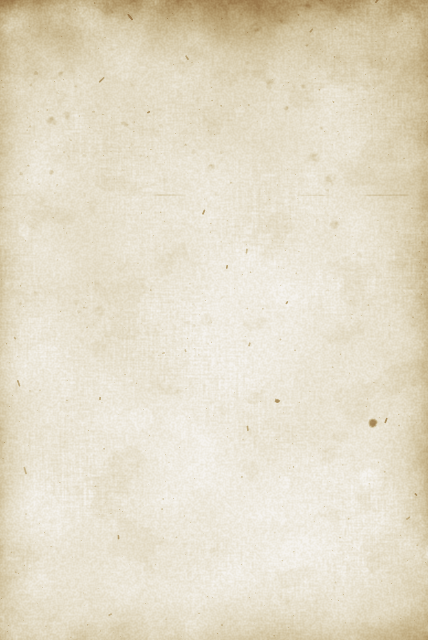
Reproduce this texture procedurally as a Shadertoy shader.

```glsl
const vec3 PAPER = vec3(0.93, 0.91, 0.86);
const vec3 STAIN_ABSORB = vec3(1.0, 1.35, 2.35);
const float BLUE_RECOVERY = 1.9;      // deep stains turn brown, not orange
const float BASE_TONE = 0.001;
const float UPPER_WASH = 0.020;
const float CLOUD_TONE = 0.034;
const float BLOTCH_TONE = 0.018;
const float GRAIN_TONE = 0.034;
const float WEAVE_TONE = 0.016;
const float FOXING_TONE = 0.085;
const float FLECK_TONE = 0.11;
const float FIBRE_TONE = 0.24;
const vec4 EDGE_TONE = vec4(0.085, 0.125, 0.075, 0.21);     // left, right, bottom, top
const vec4 EDGE_REACH = vec4(0.026, 0.034, 0.040, 0.054);
const float CREASE_HEIGHT = 0.695;
const vec3 LARGE_SPOT = vec3(0.583, 0.339, 0.0085);         // x, y, radius
const vec3 SMALL_SPOT = vec3(0.433, 0.374, 0.0045);

vec2 hash2(vec2 cell) {
    uvec2 v = uvec2(ivec2(cell) + 32768);
    v = v * 1664525u + 1013904223u;
    v.x += v.y * 1664525u;
    v.y += v.x * 1664525u;
    v ^= v >> 16u;
    v.x += v.y * 1664525u;
    v.y += v.x * 1664525u;
    v ^= v >> 16u;
    return vec2(v & 65535u) / 65535.0;
}

float gradientDot(vec2 cell, vec2 offset) {
    float angle = 6.2832 * hash2(cell).x;
    return dot(vec2(cos(angle), sin(angle)), offset);
}

float gradientNoise(vec2 p) {
    vec2 i = floor(p), f = p - i;
    vec2 u = f * f * f * (f * (f * 6.0 - 15.0) + 10.0);
    vec2 e = vec2(1.0, 0.0);
    return 1.4 * mix(
        mix(gradientDot(i, f), gradientDot(i + e, f - e), u.x),
        mix(gradientDot(i + e.yx, f - e.yx), gradientDot(i + 1.0, f - 1.0), u.x), u.y);
}

float fbm(vec2 p) {
    float sum = 0.0, amplitude = 0.6;
    for (int i = 0; i < 5; i++) {
        sum += amplitude * gradientNoise(p);
        p = mat2(1.6, 1.2, -1.2, 1.6) * p + 17.3;
        amplitude *= 0.55;
    }
    return sum;
}

// Soft round spots, one candidate per cell
float spots(vec2 p, float cells, float density, float radius, float softness) {
    vec2 home = floor(p * cells);
    float cover = 0.0;
    for (int k = 0; k < 9; k++) {
        vec2 cell = home + vec2(k % 3, k / 3) - 1.0;
        vec2 centre = (cell + hash2(cell + 71.0)) / cells;
        vec2 pick = hash2(cell + 313.0);
        float r = radius * mix(0.3, 1.0, pick.y * pick.y);
        float spot = 1.0 - smoothstep(r * (1.0 - softness), r, distance(p, centre));
        cover = max(cover, spot * step(pick.x, density) * (0.45 + 0.55 * hash2(cell + 907.0).x));
    }
    return cover;
}

// Short straight fibres at random angles
float fibres(vec2 p, float cells, float density, float pixel) {
    vec2 home = floor(p * cells);
    float cover = 0.0;
    for (int k = 0; k < 9; k++) {
        vec2 cell = home + vec2(k % 3, k / 3) - 1.0;
        vec2 pick = hash2(cell + 523.0), form = hash2(cell + 659.0);
        vec2 q = p - (cell + hash2(cell + 41.0)) / cells;
        float angle = mix(0.4, 2.4, form.x);
        vec2 along = vec2(cos(angle), sin(angle));
        float reach = mix(0.001, 0.006, form.y * form.y);
        float d = length(q - along * clamp(dot(q, along), -reach, reach));
        float line = 1.0 - smoothstep(0.0004, 0.0006 + pixel, d);
        cover = max(cover, line * step(pick.x, density) * mix(0.4, 1.0, pick.y));
    }
    return cover;
}

void mainImage(out vec4 fragColor, in vec2 fragCoord) {
    float pixel = 1.0 / iResolution.y;
    vec2 p = fragCoord * pixel;
    float width = iResolution.x * pixel;

    // Broad wash, clouds and flat water blotches
    float cloud = fbm(p * 5.0 + 3.7);
    float patches = fbm(p * vec2(8.0, 11.0) + 41.0);
    float tone = BASE_TONE + UPPER_WASH * smoothstep(0.3, 1.0, p.y) + CLOUD_TONE * cloud;
    tone += BLOTCH_TONE * (smoothstep(0.22, 0.34, patches) - 0.5 * smoothstep(0.25, 0.4, -patches));

    // Uneven browning from the four edges
    vec4 edge = vec4(p.x, width - p.x, p.y, 1.0 - p.y);
    float browning = dot(EDGE_TONE, exp(-edge / EDGE_REACH));
    float mottling = fbm(p * 14.0 + 9.0);
    tone += browning * max(0.2, 1.0 + 0.65 * cloud + 0.65 * mottling);

    // Ragged foxing, gathered in clusters on the upper half
    vec2 ragged = p + 0.0035 * vec2(fbm(p * 75.0), fbm(p * 75.0 + 50.0));
    float cluster = smoothstep(-0.25, 0.35, gradientNoise(p * 5.5 + 23.0));
    float height = mix(0.12, 1.0, smoothstep(0.38, 0.65, p.y));
    float foxing = spots(ragged, 22.0, 0.36, 0.014, 0.8) + 0.9 * spots(ragged + 5.0, 48.0, 0.3, 0.0055, 0.7);
    float porous = clamp(0.85 + 1.1 * gradientNoise(p * 130.0), 0.2, 1.4);
    tone += FOXING_TONE * foxing * cluster * height * porous;
    tone -= 0.018 * spots(ragged + 11.0, 9.0, 0.3, 0.03, 0.35);

    // Two isolated dark spots
    float large = 1.0 - smoothstep(0.35, 1.0, distance(ragged, LARGE_SPOT.xy) / LARGE_SPOT.z);
    float small = 1.0 - smoothstep(0.4, 1.0, distance(ragged, SMALL_SPOT.xy) / SMALL_SPOT.z);
    tone += 0.27 * large + 0.25 * small;

    // Paper grain, woven threads, flecks, fibres and crease
    float grain = 0.65 * gradientNoise(p * 290.0) + 0.45 * gradientNoise(p * 137.0 + 7.0);
    float weave = gradientNoise(p * vec2(32.0, 310.0)) + gradientNoise(p * vec2(290.0, 24.0) + 60.0);
    tone += GRAIN_TONE * grain * (1.0 + 3.0 * browning);
    tone += WEAVE_TONE * weave * smoothstep(-0.4, 0.5, gradientNoise(p * 6.0 + 80.0));
    tone += FLECK_TONE * spots(p + 3.0, 75.0, 0.14, 0.0022, 0.7);
    tone += FIBRE_TONE * fibres(p, 14.0, 0.16, pixel);
    float crease = 1.0 - smoothstep(0.0003, 0.0005 + pixel, abs(p.y - CREASE_HEIGHT - 0.001 * gradientNoise(p * 6.0)));
    tone += 0.045 * crease * smoothstep(-0.1, 0.4, gradientNoise(vec2(p.x * 18.0, 4.5)));

    tone = clamp(tone, -0.03, 0.32);
    vec3 color = PAPER - tone * STAIN_ABSORB;
    color.b += BLUE_RECOVERY * tone * tone;
    fragColor = vec4(clamp(color, 0.0, 1.0), 1.0);
}
```
